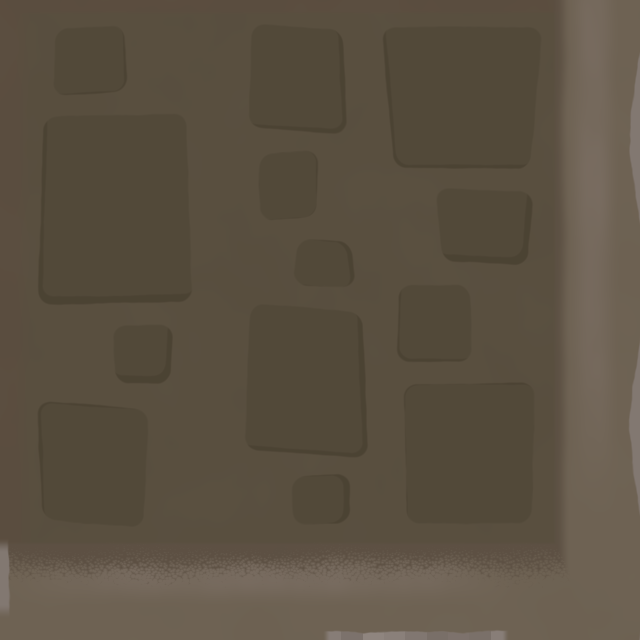
Give the GLSL for this texture, as a WebGL 2 fragment shader.

```glsl
#version 300 es
precision highp float;
// Muted earth panel with rounded, slightly crooked stones and darker rims,
// framed right and below by brushed plaster. Stones fill uneven column cells;
// layered sines give soft patches and cellular noise gives dry-brush grain.

uniform vec2 u_resolution;
out vec4 fragColor;

const vec3 GROUND = vec3(0.348, 0.309, 0.247);
const vec3 BROWN = vec3(0.355, 0.303, 0.248);
const vec3 STONE = vec3(0.322, 0.287, 0.225);
const vec3 RIM = vec3(0.296, 0.261, 0.201);
const vec3 SHADE = vec3(0.365, 0.317, 0.267);
const vec3 PLASTER = vec3(0.430, 0.384, 0.325);
const vec3 PALE = vec3(0.470, 0.421, 0.375);
const vec3 GREY = vec3(0.510, 0.470, 0.445);

float hash(vec2 p) {
  return fract(sin(dot(p, vec2(127.1, 311.7))) * 43758.55);
}

// Layered sines, roughly -1 to 1.
float patches(vec2 p) {
  float sum = 0.0, gain = 0.5;
  for (int i = 0; i < 4; i++) {
    sum += gain * sin(p.x + 1.3 * sin(p.y)) * cos(p.y + 0.9 * sin(p.x * 0.7));
    p = mat2(1.5, 1.1, -1.1, 1.5) * p + 2.3;
    gain *= 0.55;
  }
  return sum;
}

// Distance to the nearest cell point.
float cellular(vec2 p) {
  vec2 cell = floor(p);
  float nearest = 2.0;
  for (int y = -1; y <= 1; y++) {
    for (int x = -1; x <= 1; x++) {
      vec2 q = cell + vec2(x, y);
      vec2 point = q + vec2(hash(q), hash(q + 57.0));
      nearest = min(nearest, distance(p, point));
    }
  }
  return nearest;
}

float band(float x, float lo, float hi, float soft) {
  return smoothstep(lo - soft, lo + soft, x) - smoothstep(hi - soft, hi + soft, x);
}

float fill(float d, float soft) {
  return 1.0 - smoothstep(-soft, soft, d);
}

// Rounded box with tapered sides and a sloping top.
float crookedBox(vec2 p, vec2 halfSize, float taper, float slope, float radius) {
  p.x /= 1.0 + taper * p.y / halfSize.y;
  p.y += slope * p.x;
  vec2 q = abs(p) - halfSize + radius;
  return length(max(q, 0.0)) + min(max(q.x, q.y), 0.0) - radius;
}

// Uneven height of a row boundary within one column.
float rowEdge(float row, float column, float rows) {
  float shift = 0.34 * sin(row * 2.3 + column * 2.1 + 0.6);
  shift *= step(0.5, row) * step(row, rows - 0.5);
  return mix(0.165, 0.975, (row + shift) / rows);
}

vec3 paintStone(vec3 base, vec2 uv, float column, float row, float rows, float soft) {
  vec2 id = vec2(column, row) + 3.0;
  float lo = rowEdge(row, column, rows), hi = rowEdge(row + 1.0, column, rows);
  float halfHeight = 0.5 * (hi - lo) - 0.017;
  float halfWidth = clamp(halfHeight * mix(0.8, 1.3, hash(id)), 0.045, 0.116);
  float slide = (hash(id + 11.0) * 2.0 - 1.0) * (0.126 - halfWidth);
  vec2 p = uv - vec2(0.185 + 0.267 * column + slide, 0.5 * (lo + hi));
  float taper = 0.2 * (hash(id + 23.0) - 0.5);
  float slope = 0.16 * (hash(id + 31.0) - 0.5);
  vec2 halfSize = vec2(halfWidth, halfHeight);
  float wobble = 0.0016 * patches(uv * 34.0 + id * 5.0);
  vec2 shift = vec2(hash(id + 41.0) - 0.6, hash(id + 53.0) - 0.25) * 0.018;
  float body = crookedBox(p, halfSize, taper, slope, 0.021) + wobble;
  float face = crookedBox(p - shift, halfSize, taper, slope, 0.019) - wobble;
  vec3 tone = mix(RIM, STONE, fill(face, soft));
  return mix(base, tone, fill(body, soft));
}

void main() {
  vec2 uv = gl_FragCoord.xy / u_resolution;
  float soft = max(0.0018, 0.8 / min(u_resolution.x, u_resolution.y));
  float blotch = patches(uv * 11.0);
  float grain = cellular(uv * vec2(190.0, 230.0)) - 0.5;

  // Panel with a brown margin on the left and top.
  float panel = band(uv.x, 0.036, 1.2, 0.014) * band(uv.y, 0.15, 0.98, 0.003);
  vec3 color = mix(BROWN, GROUND, panel) + 0.005 * blotch;
  for (int c = 0; c < 3; c++) {
    int rows = c == 1 ? 5 : 4;
    for (int r = 0; r < rows; r++) {
      color = paintStone(color, uv, float(c), float(r), float(rows), soft);
    }
  }

  // Shaded ledge, then plaster with pale brushed streaks.
  float ledge = max(smoothstep(0.864, 0.870, uv.x), fill(uv.y - 0.151, 0.003));
  color = mix(color, SHADE, ledge * 0.8);
  float brushed = uv.y + 0.035 * grain + 0.010 * patches(uv * vec2(22.0, 40.0));
  float below = 1.0 - smoothstep(0.092, 0.137, brushed);
  float beside = smoothstep(0.870, 0.892, uv.x + 0.003 * blotch);
  float streakRight = band(uv.x, 0.903, 0.952, 0.018) * band(uv.y, 0.32, 1.1, 0.14);
  float streakBelow = band(uv.y, 0.072, 0.13, 0.022) * band(uv.x, 0.1, 0.72, 0.12);
  float streak = max(streakRight, streakBelow) * (0.8 + 0.4 * patches(uv * vec2(16.0, 9.0)));
  vec3 plaster = mix(PLASTER, PALE, clamp(streak, 0.0, 1.0)) + 0.005 * blotch;
  color = mix(color, plaster, max(below, beside));

  // Worn grey chips along the outer edges.
  float rough = 0.003 * patches(uv * 45.0);
  float chipRight = fill(0.997 - 0.013 * sin(14.0 * uv.y - 9.4) - uv.x + rough, soft);
  float chipLeft = fill(uv.x - 0.014 + rough, soft) * band(uv.y, 0.045, 0.148, 0.012);
  float chipBelow = fill(uv.y - 0.013 + rough, soft) * band(uv.x, 0.51, 0.79, 0.006);
  float tint = 0.09 * (hash(vec2(floor(uv.x * 30.0), 4.0)) - 0.4) * chipBelow;
  color = mix(color, GREY + tint, max(chipRight, max(chipLeft, chipBelow)));

  fragColor = vec4(color, 1.0);
}
```
